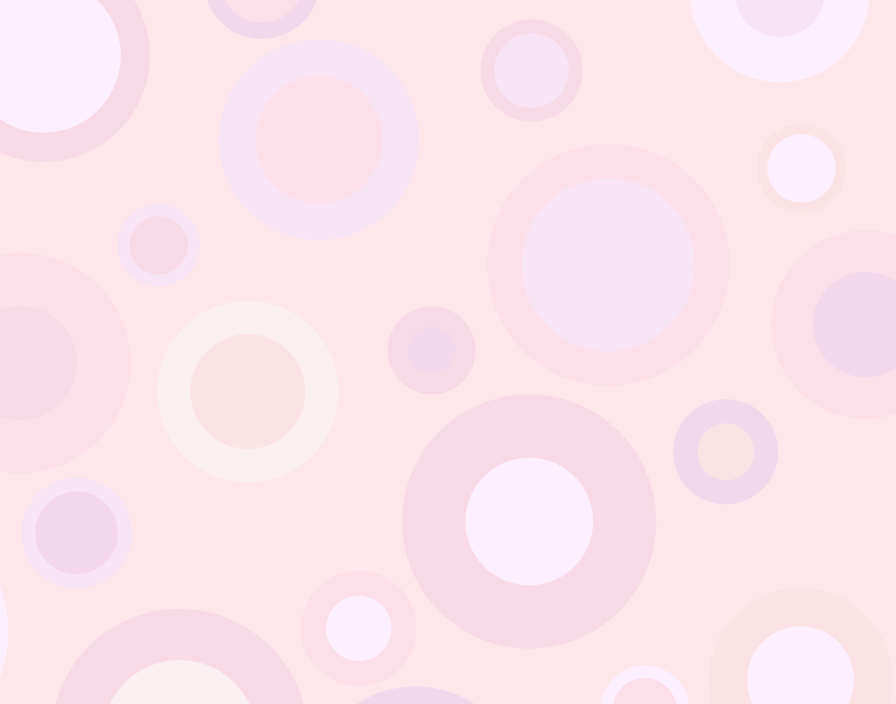
A WebGL 1 fragment shader for this background:

```glsl
precision highp float;

uniform vec2 u_resolution;

#define CELL 0.415
#define TILT 0.32
#define SEED 3.7
#define BIG_RADIUS vec2(0.30, 0.48)
#define SMALL_RADIUS vec2(0.11, 0.20)
#define CORE_RATIO vec2(0.48, 0.77)
#define BACKGROUND vec3(0.992, 0.906, 0.918)

vec3 hash3(vec2 p) {
  vec3 q = fract(p.xyx * vec3(0.1031, 0.1030, 0.0973) + SEED * 0.137);
  q += dot(q, q.yxz + 33.33);
  return fract((q.xxy + q.yzz) * q.zyx);
}

vec3 pastel(float index) {
  if (index < 0.5) return vec3(0.992, 0.875, 0.914);  // pink
  if (index < 1.5) return vec3(0.980, 0.940, 0.950);  // ivory
  if (index < 2.5) return vec3(0.957, 0.843, 0.922);  // orchid
  if (index < 3.5) return vec3(0.970, 0.894, 0.957);  // lavender
  if (index < 4.5) return vec3(0.970, 0.855, 0.902);  // rose
  if (index < 5.5) return vec3(0.990, 0.940, 1.000);  // pale lilac
  return vec3(0.984, 0.890, 0.898);                   // peach
}

float disc(float dist, float radius, float pixel) {
  return 1.0 - smoothstep(-pixel, pixel, dist - radius);
}

void main() {
  vec2 uv = (gl_FragCoord.xy - 0.5 * u_resolution) / u_resolution.y;
  float c = cos(TILT), s = sin(TILT);
  vec2 grid = mat2(c, s, -s, c) * uv / CELL;
  float pixel = 0.75 / (u_resolution.y * CELL);
  vec3 color = BACKGROUND;

  // Large discs fill the cells, small ones sit where four cells meet
  for (int layer = 0; layer < 2; layer++) {
    float small = float(layer);
    vec2 p = grid + 0.5 * small;
    vec2 id = floor(p) + 40.0 + 57.0 * small;
    vec3 shape = hash3(id);
    vec3 tint = hash3(id + 19.0);

    // Jitter stays inside the free room, so discs never collide
    vec2 range = mix(BIG_RADIUS, SMALL_RADIUS, small);
    float radius = mix(range.x, range.y, shape.x);
    float room = mix(0.5, 0.207, small) - radius;
    float angle = 6.2832 * shape.y;
    vec2 center = 0.5 + room * vec2(cos(angle), sin(angle));
    float dist = length(fract(p) - center);

    // Ring and core always take two different pastels
    float ringIndex = floor(7.0 * tint.x);
    float coreIndex = mod(ringIndex + 1.0 + floor(6.0 * tint.y), 7.0);
    float coreRadius = radius * mix(CORE_RATIO.x, CORE_RATIO.y, shape.z);
    color = mix(color, pastel(ringIndex), disc(dist, radius, pixel));
    color = mix(color, pastel(coreIndex), disc(dist, coreRadius, pixel));
  }

  gl_FragColor = vec4(color, 1.0);
}
```
